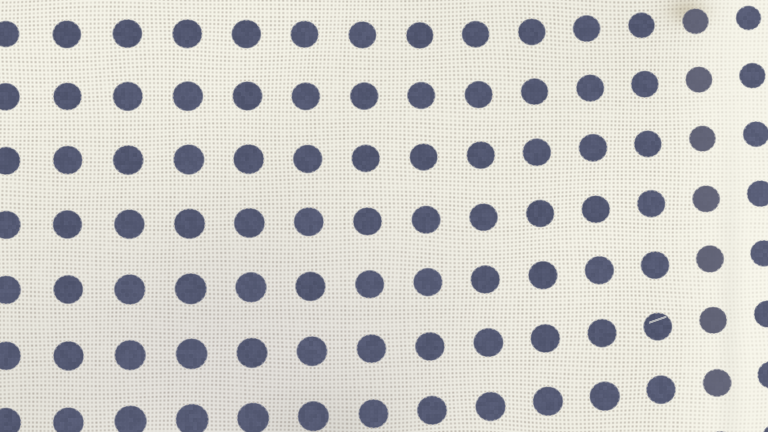
This pattern is drawn by a Shadertoy shader. Its source:

```glsl
// Navy polka dots printed on a loosely woven cream cloth that sags and fans out.
// A bent 14 by 8 lattice places the dots; crossed cosines make the open weave,
// layered sines and broad soft spots add thread drift, stains and uneven light.

#define COLS 14
#define ROWS 8
#define DOT_RADIUS 0.0305
#define DOT_JITTER 0.0018
#define THREAD 0.0093
#define GAP_DEPTH 0.85
#define CREAM vec3(0.950, 0.945, 0.900)
#define GAP_TAN vec3(0.760, 0.735, 0.690)
#define INK_DARK vec3(0.295, 0.315, 0.410)
#define INK_LIGHT vec3(0.365, 0.385, 0.490)

float hash(vec2 p) {
    vec3 q = fract(vec3(p.xyx) * 0.1031);
    q += dot(q, q.yzx + 33.33);
    return fract((q.x + q.y) * q.z);
}

// Slow drift from layered sines, about -1 to 1
float drift(vec2 p) {
    return 0.5 * sin(7.0 * p.x + 3.0 * sin(4.0 * p.y))
         + 0.3 * sin(13.0 * p.y - 5.0 * p.x + 1.7)
         + 0.2 * sin(23.0 * p.x + 17.0 * p.y);
}

// Soft round spot, 1 at its centre
float spot(vec2 p, vec2 centre, vec2 size) {
    vec2 d = (p - centre) / size;
    return exp(-dot(d, d));
}

// Centre of the dot in column c.x and row c.y, counted from the top left
vec2 dotCentre(vec2 c) {
    float sag = exp(-pow((c.x - 8.0) / 3.5, 2.0));
    float x = 0.0135 + 0.1421 * c.x - 0.00076 * c.x * c.x + 0.0007 * c.x * c.y;
    float y = 0.0787 + 0.1447 * c.y + 0.00086 * c.y * c.y
            - c.x * c.x * (0.00023 + 0.00007 * c.y)
            + sag * (0.015 - 0.0017 * c.y);
    vec2 jitter = vec2(hash(c + 3.1), hash(c + 8.7)) - 0.5;
    return vec2(x, y) + DOT_JITTER * jitter;
}

float dotRadius(vec2 c) {
    float swell = 0.003 * exp(-pow((c.x - 3.0) / 2.0, 2.0));
    float shrink = 0.002 * smoothstep(10.0, 13.0, c.x);
    return DOT_RADIUS + 0.0005 * c.y + swell - shrink + 0.001 * (hash(c) - 0.5);
}

// Signed distance to the nearest dot, and its column and row
vec3 nearestDot(vec2 p) {
    vec3 best = vec3(1e3, 0.0, 0.0);
    for (int j = 0; j < ROWS; j++)
    for (int i = 0; i < COLS; i++) {
        vec2 cell = vec2(i, j);
        vec2 d = (p - dotCentre(cell)) * vec2(0.985, 1.015);
        float dist = length(d) - dotRadius(cell);
        if (dist < best.x) best = vec3(dist, cell);
    }
    return best;
}

// Gaps between the threads, 0 on a thread and up to 1 in a hole
float weaveGap(vec2 p, float pixel) {
    vec2 q = p / THREAD + 0.7 * vec2(drift(p), drift(p.yx + 2.0));
    vec2 wave = 0.5 + 0.5 * cos(6.2832 * q);
    vec2 id = floor(q + 0.5);
    float uneven = 0.45 + 0.35 * hash(id)
                 + 0.2 * hash(vec2(id.x, 5.0)) + 0.25 * hash(vec2(9.0, id.y));
    float visible = 1.0 - smoothstep(0.4, 0.8, pixel / THREAD);
    return mix(0.22, wave.x * wave.y * uneven, visible);
}

void mainImage(out vec4 fragColor, in vec2 fragCoord) {
    // Canvas heights, measured down from the top
    float pixel = 1.0 / iResolution.y;
    vec2 p = fragCoord * pixel;
    p.y = 1.0 - p.y;

    // Cloth, with the weave washed out towards the bright right edge
    float glare = smoothstep(1.5, 1.72, p.x);
    float gap = weaveGap(p, pixel);
    vec3 cloth = mix(CREAM, GAP_TAN, gap * GAP_DEPTH * (1.0 - 0.6 * glare));

    // Uneven light, a mauve shadow low down, a fold and a small stain
    float shadow = spot(p, vec2(0.55, 0.85), vec2(0.55, 0.35));
    cloth *= 1.0 - shadow * vec3(0.055, 0.060, 0.035);
    cloth *= 1.0 - 0.05 * spot(p, vec2(0.75, 1.0), vec2(0.2, 0.1));
    cloth *= 1.0 - 0.04 * spot(p, vec2(0.0, 1.0), vec2(0.2, 0.3));
    cloth += 0.012 * drift(0.5 * p) + 0.015 * glare;
    cloth *= 1.0 - 0.03 * spot(p, vec2(1.69, 0.75), vec2(0.025, 0.4));
    cloth *= 1.0 - vec3(0.12, 0.14, 0.18) * spot(p, vec2(1.59, 0.025), vec2(0.045, 0.03));

    // Ink, following the threads and faded on the right
    vec3 hit = nearestDot(p);
    vec2 cell = hit.yz;
    float edge = hit.x + 0.0016 * (gap - 0.2);
    float fade = 0.35 * hash(cell + 1.3) + 0.45 * hash(floor(p / THREAD));
    vec3 ink = mix(INK_DARK, INK_LIGHT, fade + 0.2 * gap);
    float worn = smoothstep(11.0, 12.0, cell.x) * smoothstep(13.0, 12.0, cell.x);
    ink = mix(ink, vec3(0.40, 0.40, 0.46), 0.6 * worn);
    ink += 0.02 * glare;

    // One pale scratch across a dot near the lower right
    vec2 s = p - dotCentre(vec2(11.0, 5.0)) + vec2(0.0, 0.016);
    float scratch = abs(s.y + 0.35 * s.x) - 0.0015;
    scratch = (1.0 - smoothstep(0.0, pixel, scratch)) * (1.0 - smoothstep(0.018, 0.022, abs(s.x)));
    ink = mix(ink, CREAM, 0.6 * scratch);

    float soft = 0.6 * pixel + 0.0012;
    vec3 color = mix(ink, cloth, smoothstep(-soft, soft, edge));
    fragColor = vec4(clamp(color, 0.0, 1.0), 1.0);
}
```
